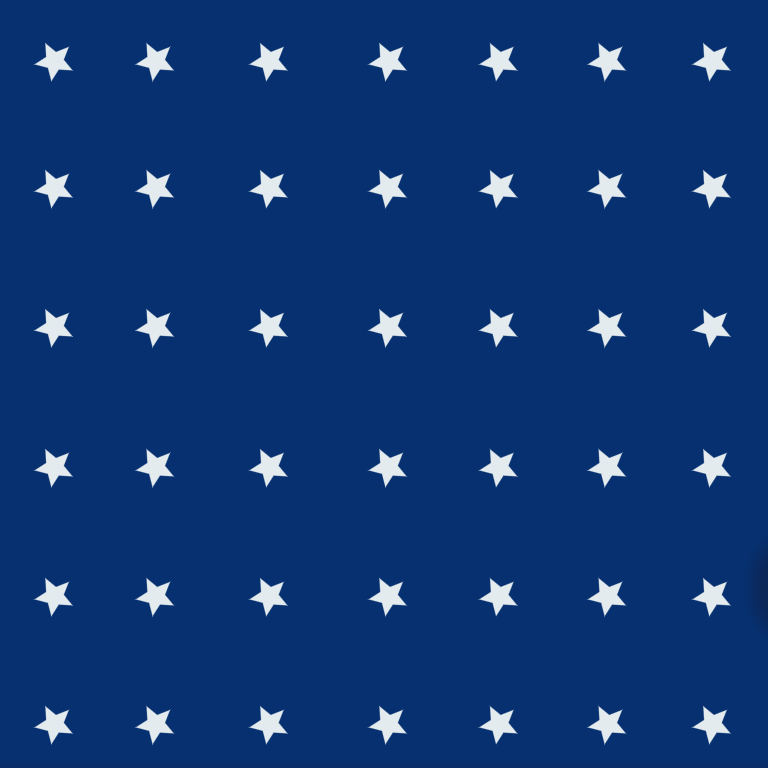
This pattern is drawn by a WebGL 2 fragment shader. Its source:

```glsl
#version 300 es
precision highp float;

uniform vec2 u_resolution;
out vec4 fragColor;

#define GRID_STEPS vec2(6.0, 5.0)
#define FIRST_STAR vec2(0.0710, 0.0797)
#define LAST_STAR vec2(0.9277, 0.9430)
#define STAR_RADIUS 0.0264
#define INNER_RATIO 0.465
#define STAR_TILT 0.7854
#define NAVY vec3(0.024, 0.188, 0.435)
#define SHADE vec3(0.045, 0.155, 0.350)
#define STAR_WHITE vec3(0.890, 0.920, 0.935)

const float TAU = 6.2831853;

// Uneven spacing of columns and rows; zero at both ends of the grid
vec2 spacingDrift(vec2 t) {
    vec2 w = TAU * t;
    return vec2(-0.0090, -0.0073) * sin(w)
         + vec2(-0.0011, 0.0005) * sin(2.0 * w)
         + vec2(0.0033, 0.0040) * (1.0 - cos(w))
         + vec2(-0.0026, -0.0019) * (1.0 - cos(2.0 * w));
}

// Signed distance to the edge lines of a five-pointed star
float starDistance(vec2 p) {
    float sector = TAU / 5.0;
    float angle = mod(atan(p.y, p.x) - STAR_TILT + 0.5 * sector, sector) - 0.5 * sector;
    vec2 folded = length(p) * vec2(cos(angle), abs(sin(angle)));
    vec2 tip = vec2(STAR_RADIUS, 0.0);
    vec2 notch = STAR_RADIUS * INNER_RATIO * vec2(cos(0.5 * sector), sin(0.5 * sector));
    vec2 edge = normalize(notch - tip);
    return dot(folded - tip, vec2(edge.y, -edge.x));
}

void main() {
    vec2 uv = gl_FragCoord.xy / u_resolution;
    float pixel = 1.0 / min(u_resolution.x, u_resolution.y);

    // Nearest star, with rows counted from the top
    vec2 fromTop = vec2(uv.x, 1.0 - uv.y);
    vec2 span = LAST_STAR - FIRST_STAR;
    vec2 cell = clamp(round((fromTop - FIRST_STAR) / span * GRID_STEPS), vec2(0.0), GRID_STEPS);
    vec2 t = cell / GRID_STEPS;
    vec2 center = FIRST_STAR + span * t + spacingDrift(t);
    vec2 local = (fromTop - center) * vec2(1.0, -1.0);

    // Cloth with a soft shadow at the right and a faint lower edge
    float blot = 1.0 - smoothstep(0.35, 1.0, length((uv - vec2(1.01, 0.235)) / vec2(0.045, 0.080)));
    float hem = 0.35 * (1.0 - smoothstep(0.0, 0.016, uv.y));
    vec3 color = mix(NAVY, SHADE, max(blot, hem));

    // Star with a smooth edge
    float coverage = 1.0 - smoothstep(-0.8 * pixel, 0.8 * pixel, starDistance(local));
    color = mix(color, STAR_WHITE, coverage);

    fragColor = vec4(color, 1.0);
}
```
